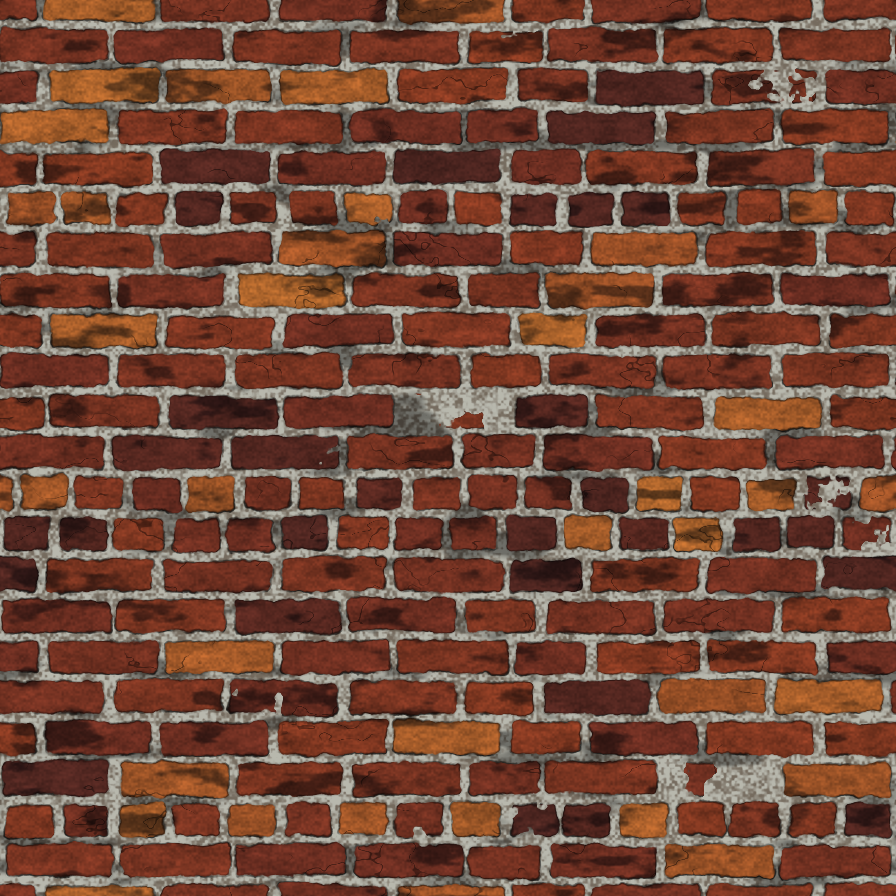
A Shadertoy shader for this texture:

```glsl
const float ROWS = 22.0;
const float JOINT = 0.0084;          // mortar width
const float SHORT_WIDTH = 0.0885;    // one short brick in each stretcher row
const vec3 RED_DEEP = vec3(0.41, 0.175, 0.13);
const vec3 RED_WARM = vec3(0.52, 0.225, 0.13);
const vec3 PLUM = vec3(0.30, 0.145, 0.125);
const vec3 OCHRE = vec3(0.67, 0.39, 0.17);
const vec3 MORTAR_DARK = vec3(0.46, 0.42, 0.37);
const vec3 MORTAR_LIGHT = vec3(0.72, 0.72, 0.68);

struct Brick {
    vec2 id;
    vec2 local;      // offset from the brick centre
    vec2 halfSize;
    bool header;
};

float hash(vec2 p) {
    vec3 q = fract(p.xyx * 0.1031);
    q += dot(q, q.yzx + 33.33);
    return fract((q.x + q.y) * q.z);
}

// Value noise that tiles over the unit square
float noise(vec2 uv, vec2 cells) {
    vec2 p = uv * cells, i = floor(p), f = p - i;
    f = f * f * (3.0 - 2.0 * f);
    vec2 a = mod(i, cells), b = mod(i + 1.0, cells);
    return mix(mix(hash(a), hash(vec2(b.x, a.y)), f.x),
               mix(hash(vec2(a.x, b.y)), hash(b), f.x), f.y);
}

float fbm(vec2 uv, vec2 cells) {
    float sum = 0.0, weight = 0.5;
    for (int k = 0; k < 4; k++) {
        sum += weight * noise(uv, cells);
        cells *= 2.0;
        weight *= 0.5;
    }
    return sum / 0.9375;
}

float roundedBox(vec2 p, vec2 halfSize, float radius) {
    vec2 q = abs(p) - halfSize + radius;
    return length(max(q, 0.0)) + min(max(q.x, q.y), 0.0) - radius;
}

// Courses count from the top; four of them show brick ends
Brick findBrick(vec2 uv) {
    float course = (1.0 - uv.y) * ROWS + 0.385;
    float row = mod(floor(course), ROWS);
    bool header = row == 5.0 || row == 12.0 || row == 13.0 || row == 20.0;
    float jitter = hash(vec2(row, 91.0)) - 0.5;
    float start = header ? 0.01 + 0.03 * jitter
                         : mix(0.570, 0.515, mod(row, 2.0)) + 0.012 * jitter;
    float x = fract(uv.x - start), width, column, left;
    if (header) {
        width = 1.0 / 16.0;
        column = floor(x / width);
        left = column * width;
    } else if (x < SHORT_WIDTH) {
        width = SHORT_WIDTH;
        column = 0.0;
        left = 0.0;
    } else {
        width = (1.0 - SHORT_WIDTH) / 7.0;
        column = 1.0 + floor((x - SHORT_WIDTH) / width);
        left = SHORT_WIDTH + (column - 1.0) * width;
    }
    vec2 id = vec2(column, row);
    vec2 offset = vec2(hash(id + 11.0), hash(id + 23.0)) - 0.5;
    vec2 local = vec2(x - left - 0.5 * width, (0.5 - fract(course)) / ROWS);
    vec2 trim = vec2(hash(id + 37.0), hash(id + 41.0)) * vec2(0.002, 0.001);
    vec2 halfSize = 0.5 * (vec2(width, 1.0 / ROWS) - JOINT) - trim;
    return Brick(id, local - offset * vec2(0.004, 0.002), halfSize, header);
}

vec3 brickColor(Brick brick, vec2 uv, float depth) {
    float pick = hash(brick.id + 53.0);
    vec3 color = mix(RED_DEEP, RED_WARM, hash(brick.id + 67.0));
    if (pick < (brick.header ? 0.30 : 0.12)) color = mix(PLUM, RED_DEEP, 0.5 * hash(brick.id + 71.0));
    if (pick > (brick.header ? 0.80 : 0.87)) color = mix(RED_WARM, OCHRE, 0.5 + 0.5 * hash(brick.id + 79.0));
    // Mottling, fine horizontal streaks and scattered soot
    float mottle = fbm(uv, vec2(40.0, 64.0)) - 0.5;
    float streak = noise(uv, vec2(110.0, 280.0)) - 0.5;
    float grit = noise(uv + 0.13, vec2(400.0)) - 0.5;
    color *= 1.0 + 0.42 * mottle + 0.18 * streak + 0.22 * grit;
    float soot = smoothstep(0.58, 0.74, fbm(uv + 0.37, vec2(20.0, 44.0)));
    color *= mix(vec3(1.0), vec3(0.52, 0.54, 0.6), soot);
    // Short cracks and pits
    float vein = abs(fbm(uv + 0.61, vec2(18.0, 26.0)) - 0.5);
    float cracked = smoothstep(0.6, 0.75, noise(uv + 0.7, vec2(20.0)));
    color *= 1.0 - 0.4 * cracked * (1.0 - smoothstep(0.003, 0.012, vein));
    float rim = mix(0.42, 0.85, smoothstep(0.3, 0.7, noise(uv, vec2(90.0))));
    return color * mix(rim, 1.0, smoothstep(0.0, 0.0026, depth));
}

vec3 mortarColor(vec2 uv, float gap, float below) {
    float grain = 0.5 * fbm(uv, vec2(80.0)) + 0.5 * noise(uv, vec2(330.0));
    vec3 color = mix(MORTAR_DARK, MORTAR_LIGHT, smoothstep(0.22, 0.66, grain));
    float grime = smoothstep(0.56, 0.74, fbm(uv + 0.19, vec2(14.0, 34.0)));
    color *= 1.0 - 0.4 * grime;
    // Broken crevice along the bricks, deepest under each one
    float open = smoothstep(0.35, 0.7, noise(uv + 0.53, vec2(70.0, 90.0)));
    float shade = mix(0.88, mix(0.48, 0.24, below), open);
    return color * mix(shade, 1.0, smoothstep(0.0004, 0.0024, gap));
}

void mainImage(out vec4 fragColor, in vec2 fragCoord) {
    vec2 uv = fragCoord / iResolution.y;
    float pixel = 0.7 / iResolution.y;
    vec2 wobble = vec2(noise(uv + 0.3, vec2(24.0)), noise(uv, vec2(14.0, 22.0))) - 0.5;
    Brick brick = findBrick(uv + wobble * vec2(0.004, 0.005));
    float rough = fbm(uv, vec2(72.0)) - 0.5;
    float dist = roundedBox(brick.local, brick.halfSize, 0.005) + 0.008 * rough;

    // Mortar smeared over a few bricks, small chips on others
    float wear = hash(brick.id + 97.0);
    float limit = wear > 0.985 ? 0.36 : (wear > 0.93 ? 0.68 : 2.0);
    float smear = smoothstep(limit, limit + 0.03, fbm(uv + 0.47, vec2(32.0)));

    float solid = (1.0 - smoothstep(-pixel, pixel, dist)) * (1.0 - smear);
    float below = 1.0 - smoothstep(-brick.halfSize.y, 0.0, brick.local.y);
    vec3 mortar = mortarColor(uv, mix(dist, JOINT, smear), below);
    fragColor = vec4(mix(mortar, brickColor(brick, uv, -dist), solid), 1.0);
}
```
